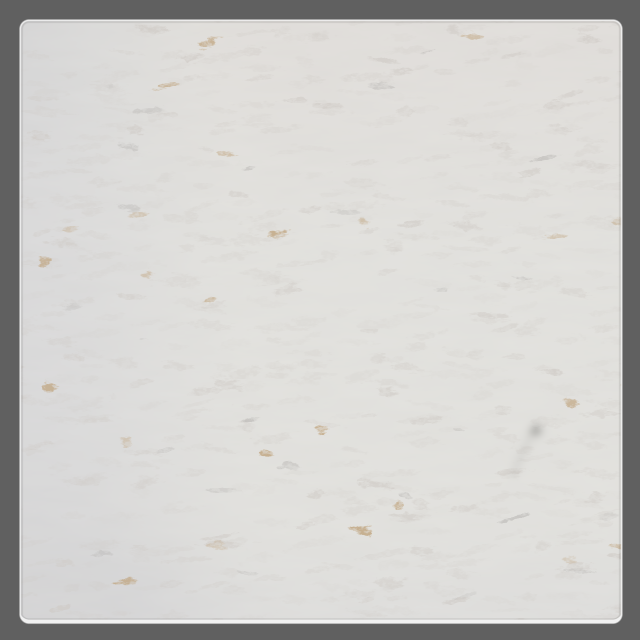
Reproduce this texture procedurally as a WebGL 2 fragment shader.

```glsl
#version 300 es
precision highp float;
// A pale stone slab with rounded corners on a flat grey ground.
// Ragged, nearly horizontal flecks are scattered by jittered grids over
// softly shaded stone; a rounded box distance gives the outline and rim.
uniform vec2 u_resolution;
out vec4 fragColor;

const vec3 GROUND = vec3(0.376);
const vec3 STONE = vec3(0.884, 0.881, 0.867);
const vec3 SHADE = vec3(0.852, 0.851, 0.853);
const vec3 WARM = vec3(0.878, 0.865, 0.852);
const vec3 PALE_FLECK = vec3(0.805, 0.785, 0.765);
const vec3 GREY_FLECK = vec3(0.70, 0.69, 0.68);
const vec3 TAN_FLECK = vec3(0.75, 0.64, 0.49);
const vec3 RIM = vec3(0.945);

float hash(vec2 p) {
  return fract(sin(dot(p, vec2(127.1, 311.7))) * 43758.5);
}

float noise(vec2 p) {
  vec2 i = floor(p), f = fract(p);
  f = f * f * (3.0 - 2.0 * f);
  float low = mix(hash(i), hash(i + vec2(1, 0)), f.x);
  float high = mix(hash(i + vec2(0, 1)), hash(i + vec2(1, 1)), f.x);
  return mix(low, high, f.y);
}

float fbm(vec2 p) {
  float sum = 0.0, gain = 0.5;
  for (int i = 0; i < 4; i++) {
    sum += gain * noise(p);
    p = p * 2.03 + 17.3;
    gain *= 0.5;
  }
  return sum;
}

float roundedBox(vec2 p, vec2 halfSize, float radius) {
  vec2 q = abs(p) - halfSize + radius;
  return length(max(q, 0.0)) + min(max(q.x, q.y), 0.0) - radius;
}

float segment(vec2 p, vec2 a, vec2 b) {
  vec2 ab = b - a;
  return length(p - a - ab * clamp(dot(p - a, ab) / dot(ab, ab), 0.0, 1.0));
}

// Coverage of ragged tilted ellipses, at most one per grid cell.
float flecks(vec2 p, vec2 cell, vec2 size, float density, float seed) {
  vec2 home = floor(p / cell);
  float ragged = fbm(p * vec2(85.0, 190.0) + seed) - 0.47;
  float grain = smoothstep(0.25, 0.6, fbm(p * vec2(150.0, 260.0) - seed));
  float cover = 0.0;
  for (int j = -1; j <= 1; j++) {
    for (int i = -1; i <= 1; i++) {
      vec2 id = home + vec2(i, j);
      vec2 key = id + seed;
      if (hash(key + 5.3) > density) continue;
      vec2 jitter = vec2(hash(key), hash(key + 19.7));
      float tilt = (hash(key + 31.1) - 0.4) * 0.5;
      vec2 d = p - (id + jitter) * cell;
      d = mat2(cos(tilt), -sin(tilt), sin(tilt), cos(tilt)) * d;
      d /= size * mix(vec2(0.4), vec2(1.0), vec2(hash(key + 43.9), hash(key + 57.2)));
      float body = 1.0 - smoothstep(0.5, 1.0, length(d) + 1.8 * ragged);
      cover = max(cover, body * mix(0.35, 1.0, hash(key + 71.6)));
    }
  }
  return cover * mix(0.45, 1.0, grain);
}

// Broad light falloff with faint horizontal clouding.
vec3 stoneBase(vec2 p) {
  float left = 1.0 - smoothstep(0.0, 0.42, p.x + 0.12 * (p.y - 0.5));
  float low = 1.0 - smoothstep(0.0, 0.22, p.y);
  float warm = smoothstep(0.55, 1.0, p.y) * smoothstep(0.05, 0.45, p.x);
  vec3 color = mix(STONE, WARM, 0.75 * warm);
  color = mix(color, SHADE, clamp(left + 0.45 * low, 0.0, 1.0));
  color -= 0.018 * left * smoothstep(0.14, 0.0 + 0.5, abs(p.y - 0.5));
  return color + 0.014 * (fbm(p * vec2(16.0, 60.0)) - 0.47);
}

vec3 slab(vec2 p) {
  vec3 color = stoneBase(p);
  color = mix(color, PALE_FLECK, 0.28 * flecks(p, vec2(0.06, 0.026), vec2(0.042, 0.010), 0.65, 3.0));
  color = mix(color, PALE_FLECK, 0.60 * flecks(p, vec2(0.085, 0.05), vec2(0.032, 0.010), 0.55, 41.0));
  color = mix(color, GREY_FLECK, 0.55 * flecks(p, vec2(0.11, 0.09), vec2(0.024, 0.007), 0.3, 87.0));
  color = mix(color, TAN_FLECK, 0.80 * flecks(p, vec2(0.13, 0.10), vec2(0.023, 0.010), 0.42, 123.0));
  // Soft grey smudge with a fading tail.
  float spot = exp(-pow(length(p - vec2(0.838, 0.328)) / 0.011, 2.0));
  float tail = exp(-pow(segment(p, vec2(0.83, 0.32), vec2(0.803, 0.262)) / 0.010, 2.0));
  return color - 0.13 * spot - 0.03 * tail;
}

void main() {
  vec2 p = gl_FragCoord.xy / u_resolution;
  float pixel = 1.0 / min(u_resolution.x, u_resolution.y);
  float edge = roundedBox(p - vec2(0.5015, 0.4975), vec2(0.471, 0.472), 0.015);

  // Thin bright rim, thicker at the bottom, with a fine line inside it.
  float rimWidth = mix(0.0022, 0.0065, 1.0 - smoothstep(0.03, 0.04, p.y));
  float rim = smoothstep(-rimWidth - pixel, -rimWidth + pixel, edge);
  float line = 1.0 - smoothstep(0.0, 0.0015 + pixel, abs(edge + rimWidth + 0.0015));
  vec3 color = slab(p) - 0.09 * line;
  color = mix(color, RIM, rim);

  float inside = 1.0 - smoothstep(-pixel, pixel, edge);
  fragColor = vec4(mix(GROUND, color, inside), 1.0);
}
```
